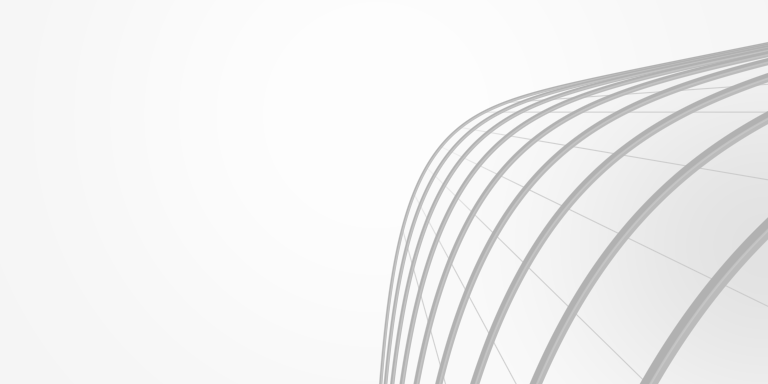
A Shadertoy shader for this background:

```glsl
// Pale studio backdrop with a receding vault of grey ribs and thin struts.
// One cross-section curve is scaled about a vanishing point to make each rib;
// struts are rays from that point, and soft radial gradients shade the panels.

const vec2 VANISHING_POINT = vec2(0.9635, 0.708);
const int RIB_COUNT = 9;
const int STRUT_COUNT = 7;
const float STRUT_SLOPES[STRUT_COUNT] =
    float[](-0.07, 0.0, 0.17, 0.488, 0.98, 1.86, 3.6);

// Coverage of the region where the signed distance is negative.
float coverage(float dist, float pixel) {
    return 1.0 - smoothstep(-0.75 * pixel, 0.75 * pixel, dist);
}

// Size of a rib, from the nearest (0) to the farthest.
float ribScale(float index) {
    return 1.0 / (1.398 + 0.503 * index + 0.0227 * index * index);
}

// First-order signed distance to the vault section; positive inside.
float vaultDistance(vec2 q, float scale) {
    vec2 u = q / scale;
    float x = max(u.x, 0.0);
    float bend = 4.5 * exp(-1.5 * x);
    float wall = 4.1 * exp(-5.7 * x);
    float height = 0.2 - 0.2 * x + bend + wall;
    float slope = -0.2 - 1.5 * bend - 5.7 * wall;
    return scale * (u.y - height) / sqrt(1.0 + slope * slope);
}

// Thin line along a ray from the vanishing point.
float strut(vec2 q, float slope, float pixel) {
    float dist = abs(q.y - slope * q.x) / sqrt(1.0 + slope * slope);
    return coverage(dist - 0.0014, pixel) * step(0.0, q.x);
}

float backdrop(vec2 p) {
    float falloff = length(p - vec2(0.98, 0.7));
    return mix(0.993, 0.962, smoothstep(0.1, 1.15, falloff));
}

float panelShade(vec2 p) {
    float falloff = length((p - vec2(2.0, 0.36)) * vec2(0.9, 1.0));
    return mix(0.885, 0.977, smoothstep(0.0, 0.75, falloff));
}

// Rib tone across its width: dark outer face, light seam, paler inner face.
float ribTone(float across, float softness) {
    float face = smoothstep(0.1 - softness, 0.1 + softness, across);
    float seam = 1.0 - smoothstep(0.06, 0.06 + softness, abs(across - 0.15));
    return mix(0.695, 0.735, face) + 0.045 * seam;
}

void mainImage(out vec4 fragColor, in vec2 fragCoord) {
    float pixel = 1.0 / iResolution.y;
    vec2 p = fragCoord * pixel;
    vec2 q = (p - VANISHING_POINT) * vec2(1.0, -1.0);

    // Backdrop and shaded vault interior
    float outerScale = ribScale(float(RIB_COUNT - 1));
    float inside = coverage(-vaultDistance(q, outerScale), pixel);
    float tone = mix(backdrop(p), panelShade(p), inside);

    // Struts, fading towards the far end
    float strutFade = inside * smoothstep(0.1, 0.5, length(q));
    for (int i = 0; i < STRUT_COUNT; i++) {
        float line = strut(q, STRUT_SLOPES[i], pixel);
        tone = mix(tone, 0.77, 0.8 * line * strutFade);
    }

    // Ribs, from far to near
    for (int i = RIB_COUNT - 1; i >= 0; i--) {
        float scale = ribScale(float(i));
        float halfWidth = 0.029 * scale;
        float dist = vaultDistance(q, scale);
        float softness = 0.06 + pixel / halfWidth;
        float mask = coverage(abs(dist) - halfWidth, pixel);
        tone = mix(tone, ribTone(dist / halfWidth, softness), mask);
    }

    fragColor = vec4(vec3(tone), 1.0);
}
```
